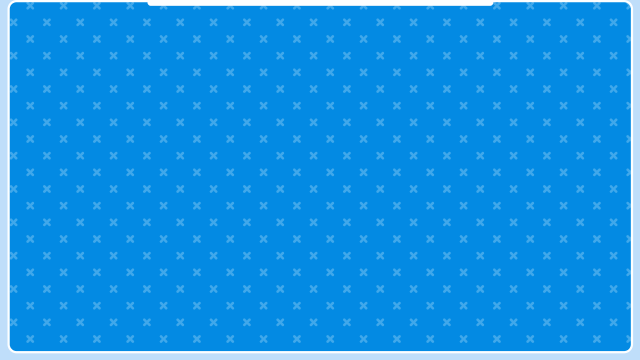
This pattern is drawn by a Shadertoy shader. Its source:

```glsl
// Blue rounded panel with staggered pale crosses, a white rim and a top tab.

// Lengths are in units of 1/432 of the canvas height.
const float CANVAS_HEIGHT = 432.0;

const vec3 BACKDROP = vec3(0.75, 0.87, 0.98);
const vec3 PANEL_BLUE = vec3(0.01, 0.54, 0.89);
const vec3 CROSS_BLUE = vec3(0.25, 0.66, 0.92);
const vec3 RIM_WHITE = vec3(0.99, 0.995, 1.0);

const vec2 PANEL_MIN = vec2(9.0, 8.0);
const vec2 PANEL_MAX = vec2(759.7, 432.0);
const float PANEL_RADIUS = 11.0;
const float RIM_WIDTH = 2.7;

const vec2 TAB_MIN = vec2(177.0, 425.0);
const vec2 TAB_MAX = vec2(592.0, 450.0);
const float TAB_RADIUS = 4.0;

const float CROSS_PERIOD = 40.0;
const vec2 CROSS_ORIGIN = vec2(36.3, 25.2);
const float CROSS_REACH = 3.1;   // arm end, measured along each axis
const float CROSS_RADIUS = 1.55; // half of the stroke width

float roundedBox(vec2 p, vec2 lo, vec2 hi, float radius) {
    vec2 d = abs(p - 0.5 * (lo + hi)) - 0.5 * (hi - lo) + radius;
    return length(max(d, 0.0)) + min(max(d.x, d.y), 0.0) - radius;
}

// Distance to a diagonal cross with round caps.
float crossShape(vec2 p) {
    p = abs(p);
    float along = clamp(0.5 * (p.x + p.y), 0.0, CROSS_REACH);
    return length(p - along) - CROSS_RADIUS;
}

// Offset from the nearest point of a square grid with filled cell centres.
vec2 staggeredCell(vec2 p) {
    float halfPeriod = 0.5 * CROSS_PERIOD;
    vec2 q = abs(mod(p + halfPeriod, CROSS_PERIOD) - halfPeriod);
    return q.x + q.y > halfPeriod ? halfPeriod - q : q;
}

float coverage(float dist, float pixel) {
    return clamp(0.5 - dist / pixel, 0.0, 1.0);
}

void mainImage(out vec4 fragColor, in vec2 fragCoord) {
    float pixel = CANVAS_HEIGHT / iResolution.y;
    vec2 p = fragCoord * pixel;

    float panel = roundedBox(p, PANEL_MIN, PANEL_MAX, PANEL_RADIUS);
    float tab = roundedBox(p, TAB_MIN, TAB_MAX, TAB_RADIUS);
    float mark = crossShape(staggeredCell(p - CROSS_ORIGIN));

    // Layers from back to front: backdrop, rim, patterned face, tab.
    vec3 face = mix(PANEL_BLUE, CROSS_BLUE, coverage(mark, pixel));
    vec3 color = mix(BACKDROP, RIM_WHITE, coverage(panel, pixel));
    color = mix(color, face, coverage(panel + RIM_WIDTH, pixel));
    color = mix(color, RIM_WHITE, coverage(tab, pixel));

    fragColor = vec4(color, 1.0);
}
```
